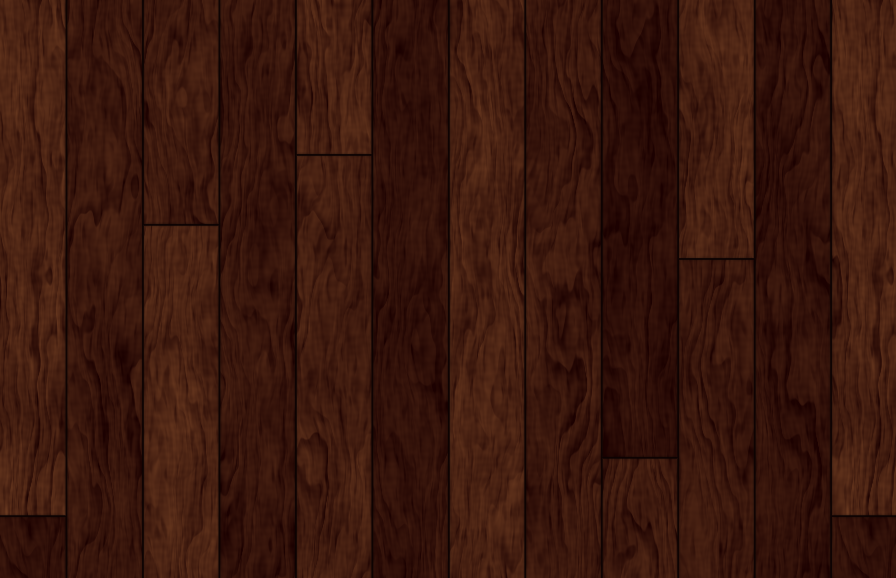
This texture is drawn by a WebGL 2 fragment shader. Its source:

```glsl
#version 300 es
precision highp float;
// Dark walnut floor of tall planks with staggered end joints and flowing grain.

#define PLANK_WIDTH 0.1323   // all lengths in canvas heights
#define FIRST_SEAM 0.1150
#define SEAM_HALF 0.0014
#define RING_DENSITY 34.0
#define RING_WARP 3.6
#define VEIN_DEPTH 0.50
#define FIBRE_DEPTH 0.30
#define MOTTLE_DEPTH 0.30
#define PORE_DEPTH 0.22

uniform vec2 u_resolution;
out vec4 outColor;

const vec3 DARK_WOOD = vec3(0.13, 0.02, 0.01);
const vec3 LIGHT_WOOD = vec3(0.38, 0.20, 0.11);
const vec3 SEAM_COLOR = vec3(0.045, 0.008, 0.008);

// Per plank: tone above the joint, tone below it, joint height (-1 for none).
const int PLANKS = 11;
const vec3 PLANK[PLANKS] = vec3[PLANKS](
  vec3(.60, .16, .107), vec3(.32, .32, -1.), vec3(.42, .60, .611),
  vec3(.30, .30, -1.), vec3(.58, .48, .732), vec3(.20, .20, -1.),
  vec3(.57, .57, -1.), vec3(.36, .36, -1.), vec3(.12, .42, .208),
  vec3(.57, .34, .552), vec3(.20, .20, -1.));

float hash(float n) {
  return fract(sin(n * 12.9898) * 4375.85);
}

vec2 gradientAt(vec2 cell) {
  float angle = 6.2832 * fract(sin(dot(cell, vec2(127.1, 311.7))) * 4375.85);
  return vec2(cos(angle), sin(angle));
}

// Gradient noise, roughly -0.7 to 0.7.
float noise(vec2 p) {
  vec2 i = floor(p), f = p - i;
  vec2 w = f * f * f * (f * (f * 6.0 - 15.0) + 10.0);
  vec2 e = vec2(1.0, 0.0);
  float low = mix(dot(gradientAt(i), f), dot(gradientAt(i + e.xy), f - e.xy), w.x);
  float high = mix(dot(gradientAt(i + e.yx), f - e.yx),
                   dot(gradientAt(i + e.xx), f - e.xx), w.x);
  return mix(low, high, w.y);
}

float fbm(vec2 p) {
  float sum = 0.0, amp = 1.0;
  for (int k = 0; k < 4; k++) {
    sum += amp * noise(p);
    p = p * 2.03 + 5.7;
    amp *= 0.48;
  }
  return sum;
}

// Lightness of the wood at p inside one board.
float woodTone(vec2 p, float tone, float seed) {
  vec2 shift = vec2(17.3, 9.1) * seed;
  float warp = fbm(p * vec2(8.0, 2.6) + shift);

  // Growth rings: each fades in slowly and ends in a sharp dark edge.
  float rings = p.x * RING_DENSITY + warp * RING_WARP
              + 0.22 * noise(p * vec2(50.0, 22.0) + shift);
  float phase = fract(rings);
  float vein = smoothstep(0.25, 0.88, phase) * (1.0 - smoothstep(0.88, 1.0, phase));
  vein *= mix(0.25, 1.0, hash(floor(rings) + seed * 3.0));
  vein *= 0.75 + 0.8 * noise(p * vec2(12.0, 4.0) + shift + 40.0);

  // Fibres, pores and cross flecks follow the flow of the rings.
  vec2 q = p + vec2(warp * 0.03, 0.0);
  float fibre = 0.6 * noise(q * vec2(130.0, 11.0) + shift)
              + 0.6 * noise(q * vec2(250.0, 34.0) + shift);
  float pore = smoothstep(0.12, 0.5, noise(q * vec2(165.0, 24.0) + shift + 70.0));
  float fleck = noise(q * vec2(75.0, 110.0) + shift);
  float mottle = fbm(q * vec2(13.0, 5.0) + shift + 20.0);

  float contrast = 0.55 + 0.9 * tone;
  return tone + 0.11 + contrast * (FIBRE_DEPTH * fibre + MOTTLE_DEPTH * mottle
       + 0.12 * fleck - VEIN_DEPTH * vein - PORE_DEPTH * pore);
}

void main() {
  vec2 p = gl_FragCoord.xy / u_resolution.y;
  float pixel = 1.0 / u_resolution.y;

  // Plank column, and the board above or below its end joint.
  float column = (p.x - FIRST_SEAM) / PLANK_WIDTH + 1.0;
  float index = mod(floor(column), float(PLANKS));
  vec3 plank = PLANK[int(index + 0.5)];
  float below = 1.0 - step(plank.z, p.y);
  float tone = mix(plank.x, plank.y, below);
  vec2 local = vec2(fract(column) * PLANK_WIDTH, p.y);

  float light = woodTone(local, tone, index + 1.0 + 13.0 * below);
  vec3 color = mix(DARK_WOOD, LIGHT_WOOD, clamp(light, -0.08, 1.15));

  // Dark gaps with a faint shaded bevel.
  float side = min(local.x, PLANK_WIDTH - local.x);
  float gap = min(side, abs(p.y - plank.z));
  color *= 0.78 + 0.22 * smoothstep(0.0, 0.006, gap);
  float seam = 1.0 - smoothstep(SEAM_HALF - 0.5 * pixel, SEAM_HALF + 0.7 * pixel, gap);
  color = mix(color, SEAM_COLOR, 0.92 * seam);

  outColor = vec4(max(color, 0.0), 1.0);
}
```
